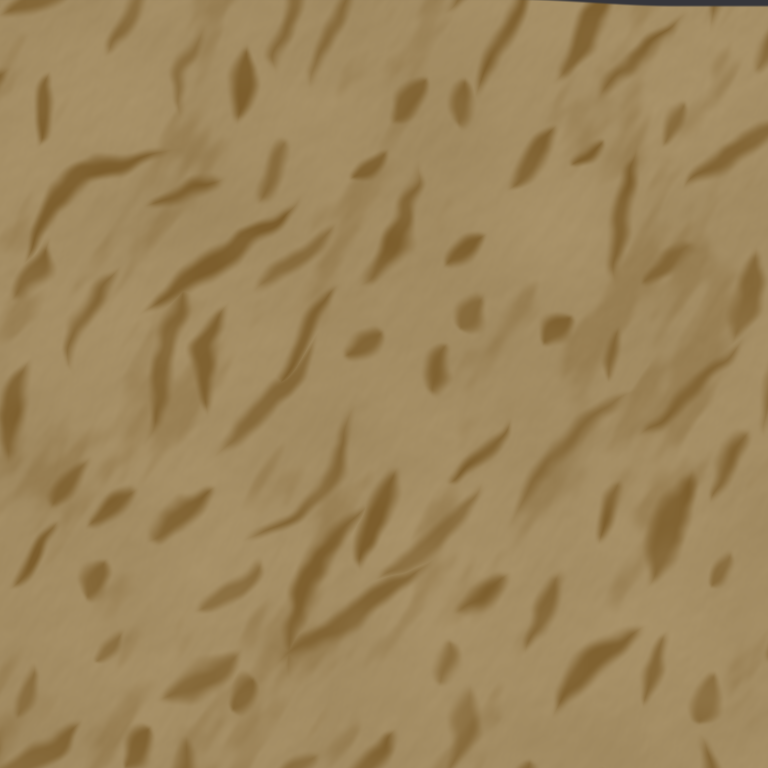
Write a Shadertoy shader that draws this texture.

```glsl
// Tan surface with soft, slanted brown streaks and a thin dark strip at the top right.

float hash(vec2 p) {
    return fract(sin(dot(p, vec2(127.1, 311.7))) * 43758.5453);
}

float noise(vec2 p) {
    vec2 i = floor(p), f = fract(p);
    f = f * f * (3.0 - 2.0 * f);
    return mix(mix(hash(i), hash(i + vec2(1, 0)), f.x),
               mix(hash(i + vec2(0, 1)), hash(i + vec2(1, 1)), f.x), f.y);
}

float fbm(vec2 p) {
    return 0.55 * noise(p) + 0.3 * noise(p * 2.1 + 7.3) + 0.15 * noise(p * 4.3 + 3.1);
}

vec2 rotate(vec2 p, float angle) {
    float c = cos(angle), s = sin(angle);
    return vec2(c * p.x + s * p.y, c * p.y - s * p.x);
}

// Tapered, bent stroke with a soft rim, lying along x
float streak(vec2 p, float halfLength, float halfWidth, float bend) {
    p.y -= bend * p.x * p.x;
    float t = p.x / halfLength;
    float width = halfWidth * (1.0 - t * t);
    float rim = 1.0 - smoothstep(-0.009, 0.008, abs(p.y) - width);
    return rim * (1.0 - smoothstep(0.75, 1.1, abs(t)));
}

// One random streak per cell of a slanted grid
float streaks(vec2 uv) {
    vec2 cellSize = vec2(0.16, 0.088);
    vec2 wobble = vec2(fbm(uv * 11.0), fbm(uv * 11.0 + 40.0)) - 0.5;
    vec2 p = rotate(uv + 0.04 * wobble, 1.0);
    vec2 cell = floor(p / cellSize);
    float cover = 0.0;
    for (int j = -1; j <= 1; j++)
    for (int i = -1; i <= 1; i++) {
        vec2 id = cell + vec2(i, j);
        // Staggered columns break up the rows of the grid
        vec2 jitter = vec2(hash(id + 1.7), hash(id + 5.2));
        vec2 center = (id + 0.2 + 0.6 * jitter) * cellSize;
        float size = hash(id + 9.4);
        float tilt = (hash(id + 13.8) - 0.5) * 0.95;
        float halfLength = mix(0.03, 0.135, size * size);
        float halfWidth = mix(0.009, 0.0165, hash(id + 17.1));
        float bend = (hash(id + 21.6) - 0.5) * 5.0;
        float strength = mix(0.6, 1.0, sqrt(hash(id + 25.3)));
        float s = streak(rotate(p - center, tilt), halfLength, halfWidth, bend);
        cover = max(cover, s * strength);
    }
    return cover * mix(0.75, 1.1, noise(uv * 22.0));
}

void mainImage(out vec4 fragColor, in vec2 fragCoord) {
    vec2 uv = fragCoord / iResolution.y;

    // Mottled tan ground
    vec3 tan_ = vec3(0.645, 0.555, 0.392);
    vec3 brown = vec3(0.49, 0.37, 0.175);
    vec3 color = tan_ + 0.045 * (fbm(uv * 7.0) - 0.5);
    float stain = smoothstep(0.55, 0.8, fbm(rotate(uv, 1.0) * vec2(8.0, 20.0) + 60.0));
    color = mix(color, brown, 0.3 * stain);

    // Faint relief lit from the upper left
    vec2 grain = rotate(uv, 1.0) * vec2(35.0, 60.0);
    color += 0.022 * (fbm(grain) - fbm(grain + vec2(0.25, 0.4)));

    color = mix(color, brown, clamp(streaks(uv), 0.0, 1.0));

    // Dark strip along the top right edge
    float stripEdge = 1.001 - 0.009 * smoothstep(0.66, 0.88, uv.x);
    float strip = smoothstep(-0.002, 0.002, uv.y - stripEdge);
    color = mix(color, vec3(0.21, 0.21, 0.23), strip);

    fragColor = vec4(color, 1.0);
}
```
